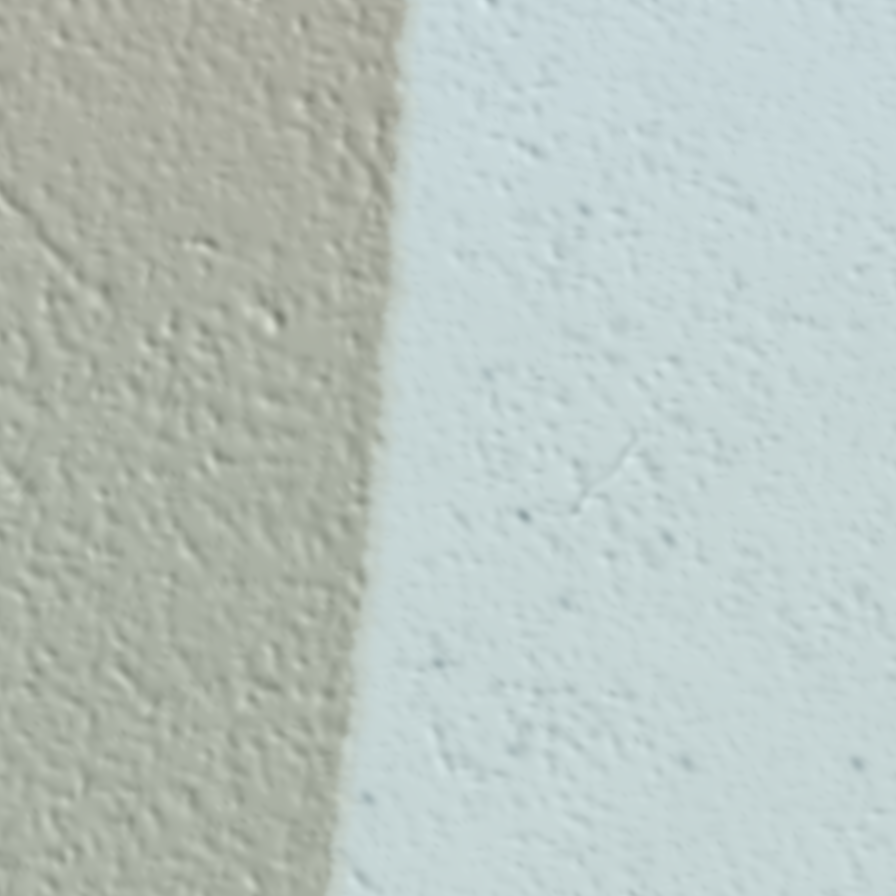
A Shadertoy shader for this texture:

```glsl
// Rough plaster wall: a beige painted band meets a pale blue-white field.
#define BEIGE vec3(0.655, 0.682, 0.632)
#define BEIGE_TOP vec3(0.664, 0.670, 0.622)
#define PALE vec3(0.769, 0.830, 0.829)
#define PALE_TOP vec3(0.772, 0.835, 0.845)
#define CREAM vec3(0.755, 0.788, 0.748)
#define LIGHT_STEP vec2(0.0042, 0.0032)
#define BEIGE_RELIEF 0.115
#define PALE_RELIEF 0.050
#define PALE_STAIN 0.060
#define EDGE_SOFT 0.009

vec2 hash2(vec2 p) {
    vec3 q = fract(vec3(p.xyx) * vec3(0.1031, 0.1030, 0.0973));
    q += dot(q, q.yzx + 33.33);
    return fract((q.xx + q.yz) * q.zy);
}

// Slow patchiness from layered sines, roughly -1 to 1
float patches(vec2 p) {
    float sum = 0.0, gain = 0.5;
    for (int i = 0; i < 4; i++) {
        sum += gain * sin(p.x + 1.3 * sin(p.y)) * cos(p.y - 0.7 * sin(p.x));
        p = mat2(1.5, 1.1, -1.1, 1.5) * p + 2.7;
        gain *= 0.6;
    }
    return sum;
}

// Cellular dents: one stretched soft pit per occupied cell, near a lean angle
float dents(vec2 p, float cells, float density, float stretch, float lean) {
    vec2 q = p * cells, cell = floor(q);
    float depth = 0.0;
    for (int y = -1; y <= 1; y++)
    for (int x = -1; x <= 1; x++) {
        vec2 id = cell + vec2(x, y);
        vec2 place = hash2(id + cells), trait = hash2(id + cells + 71.7);
        float angle = lean + (trait.x - 0.5) * 1.2;
        vec2 axis = vec2(cos(angle), sin(angle));
        vec2 d = q - id - place;
        vec2 local = vec2(dot(d, axis) / stretch, dot(d, vec2(-axis.y, axis.x)));
        float radius = mix(0.15, 0.27, trait.y);
        float present = step(hash2(id + cells + 19.3).x, density);
        depth += present * mix(0.4, 1.0, place.x) * exp(-dot(local, local) / (radius * radius));
    }
    return depth;
}

// Soft groove from a to b, slightly bent and uneven
float groove(vec2 p, vec2 a, vec2 b, float width) {
    p += 0.0025 * sin(p.yx * 130.0);
    vec2 along = b - a;
    float t = clamp(dot(p - a, along) / dot(along, along), 0.0, 1.0);
    float d = length(p - a - along * t) / width;
    return exp(-d * d) * (0.7 + 0.3 * sin(t * 9.0 + a.x * 40.0));
}

float beigeDepth(vec2 p) {
    float rough = smoothstep(-0.6, 0.5, patches(p * 11.0));
    vec2 c = (p - vec2(0.20, 0.81)) * vec2(6.0, 10.0);
    float calm = 1.0 - 0.5 * exp(-dot(c, c));
    float depth = dents(p, 23.0, 0.5, 1.6, -0.85) * 0.85 + dents(p, 35.0, 0.7, 1.7, -0.85) * 0.85;
    depth += dents(p, 29.0, 0.4, 1.9, 1.5) * 0.7;
    depth = depth * mix(0.6, 1.0, rough) * calm + dents(p, 52.0, 0.75, 1.7, -0.8) * 0.36;
    depth += groove(p, vec2(0.385, 0.845), vec2(0.440, 0.755), 0.0075);
    depth += groove(p, vec2(0.000, 0.785), vec2(0.070, 0.705), 0.0075);
    depth += groove(p, vec2(0.280, 0.670), vec2(0.312, 0.640), 0.0085);
    depth += groove(p, vec2(0.125, 0.260), vec2(0.170, 0.212), 0.0070);
    depth += groove(p, vec2(0.215, 0.730), vec2(0.245, 0.718), 0.0070);
    depth += groove(p, vec2(0.010, 0.475), vec2(0.030, 0.450), 0.0110);
    return depth;
}

// Pits of the pale field, thinner near the paint boundary
float paleDepth(vec2 p, float fromEdge) {
    float band = exp(-pow((p.x - 0.62) * 7.0, 2.0));
    float rough = smoothstep(-0.5, 0.7, patches(p * 9.0 + 4.0) + 0.35 * band);
    rough *= smoothstep(0.01, 0.10, fromEdge);
    float depth = dents(p, 29.0, 0.45, 1.5, -0.7) * 0.75 + dents(p, 45.0, 0.55, 1.7, -0.6) * 0.7;
    depth = depth * mix(0.22, 1.0, rough) + dents(p, 60.0, 0.6, 1.8, -0.6) * 0.25;
    depth += groove(p, vec2(0.375, 0.045), vec2(0.420, 0.000), 0.0060);
    return depth + 0.9 * groove(p, vec2(0.482, 0.185), vec2(0.500, 0.145), 0.0070);
}

// Larger dark pits on the pale field: xy place, z strength
float darkPits(vec2 p) {
    vec3 pits[10] = vec3[10](
        vec3(0.585, 0.424, 1.0), vec3(0.545, 0.582, 0.7), vec3(0.745, 0.400, 0.7),
        vec3(0.652, 0.766, 0.7), vec3(0.411, 0.109, 0.8), vec3(0.491, 0.260, 0.8),
        vec3(0.957, 0.147, 0.9), vec3(0.765, 0.150, 0.6), vec3(0.630, 0.328, 0.7),
        vec3(0.572, 0.162, 0.6));
    float sum = 0.0;
    for (int i = 0; i < 10; i++) {
        vec2 d = p - pits[i].xy;
        d = vec2(d.x - d.y, d.x + d.y) * vec2(0.5, 0.8);
        sum += pits[i].z * exp(-dot(d, d) / 0.00005);
    }
    return sum;
}

void mainImage(out vec4 fragColor, in vec2 fragCoord) {
    vec2 p = fragCoord / iResolution.xy;

    // Slanted, ragged paint boundary
    float edge = 0.366 + 0.140 * p.y - 0.055 * p.y * p.y;
    edge += 0.007 * patches(vec2(3.0 + p.x * 30.0, p.y * 60.0)) + 0.002 * sin(p.y * 39.0);
    float fromEdge = p.x - edge;
    float pale = smoothstep(-EDGE_SOFT, EDGE_SOFT, fromEdge);

    // Relief lit from the upper right
    float beigeShade = beigeDepth(p + LIGHT_STEP) - 1.1 * beigeDepth(p - LIGHT_STEP);
    float paleNear = paleDepth(p - LIGHT_STEP, fromEdge);
    float paleShade = paleDepth(p + LIGHT_STEP, fromEdge) - paleNear;

    vec3 beige = mix(BEIGE, BEIGE_TOP, smoothstep(0.4, 1.0, p.y));
    beige += 0.008 * patches(p * 14.0) + BEIGE_RELIEF * beigeShade + 0.012;
    beige -= 0.012 * exp(-pow((fromEdge + 0.022) / 0.018, 2.0));

    vec3 field = mix(PALE, PALE_TOP, smoothstep(0.45, 1.0, p.y));
    field += 0.006 * patches(p * 16.0 + 2.0) + PALE_RELIEF * paleShade - PALE_STAIN * paleNear + 0.008;
    field -= vec3(0.17, 0.16, 0.15) * darkPits(p);

    // Raised straight scratch with a shadow along its upper side
    vec2 scratchA = vec2(0.642, 0.424), scratchB = vec2(0.715, 0.500);
    field += 0.040 * groove(p, scratchA, scratchB, 0.0065);
    field -= 0.060 * groove(p + vec2(0.006, -0.006), scratchA, scratchB, 0.0060);

    // Cream rim where the paint layer ends
    vec3 color = mix(beige, field, pale);
    float rim = exp(-pow((fromEdge - 0.006) / 0.010, 2.0));
    color = mix(color, CREAM + 0.06 * beigeShade, 0.6 * rim);
    fragColor = vec4(clamp(color, 0.0, 1.0), 1.0);
}
```
